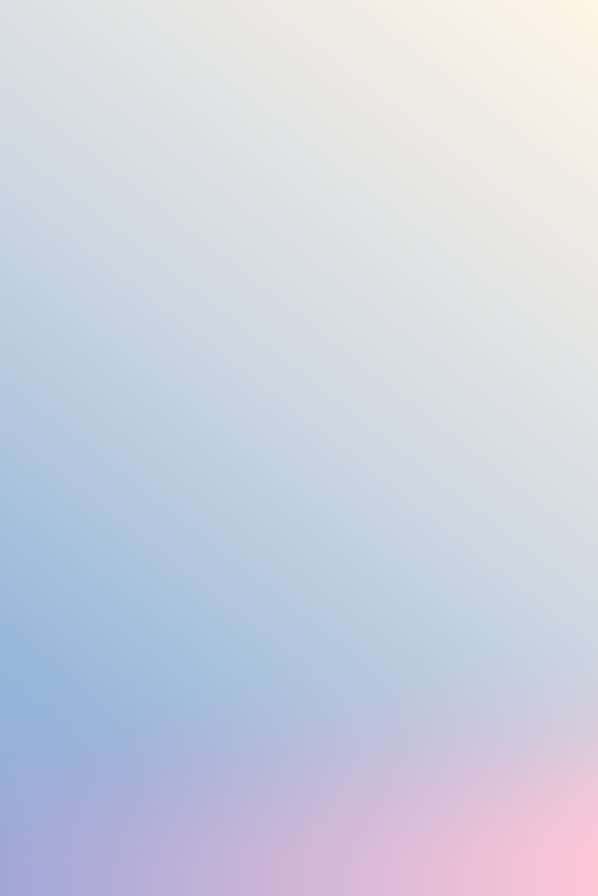
A Shadertoy shader for this background:

```glsl
// Soft pastel dawn: cream to blue diagonal wash over a lavender and pink glow.

vec3 skyWash(vec2 uv) {
    // Diagonal position: low at the left edge, high in the upper right corner
    float s = uv.y + 0.52 * uv.x;
    vec3 blue = vec3(0.569, 0.706, 0.851);
    vec3 mist = vec3(0.825, 0.854, 0.886);
    vec3 cream = vec3(1.0, 0.961, 0.905);
    vec3 lower = mix(blue, mist, clamp((s - 0.22) / 0.65, 0.0, 1.0));
    return mix(lower, cream, clamp((s - 0.87) / 0.65, 0.0, 1.0));
}

void mainImage(out vec4 fragColor, in vec2 fragCoord) {
    vec2 uv = fragCoord / iResolution.xy;
    vec3 color = skyWash(uv);

    // Glow along the bottom, reaching a little higher on the right
    vec3 lavender = vec3(0.627, 0.655, 0.843);
    vec3 pink = vec3(1.0, 0.776, 0.843);
    float height = uv.y / mix(0.24, 0.29, uv.x);
    float glow = 1.0 - smoothstep(0.08, 1.05, height);
    color = mix(color, mix(lavender, pink, uv.x), glow);

    fragColor = vec4(color, 1.0);
}
```
